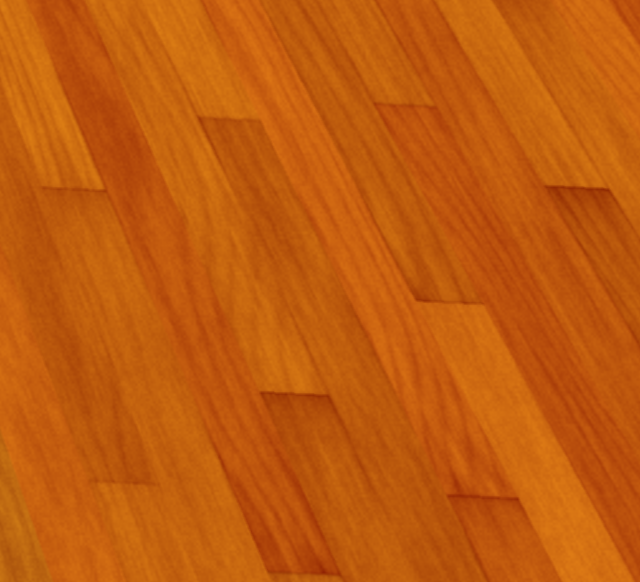
This texture is drawn by a WebGL 2 fragment shader. Its source:

```glsl
#version 300 es
precision highp float;

uniform vec2 u_resolution;
out vec4 fragColor;

// Layout, in canvas heights
const float PLANK_WIDTH = 0.1;
const float PLANK_LENGTH = 1.0;
const float PLANK_SHIFT = 0.045;
const float LEAN = 0.41;
const float FAN = 0.25;
const float JOINT_TILT = 0.05;
const float BLUR = 0.0017;

// Tone, from 0 (dark) to 1 (light)
const float BASE_TONE = 0.77;
const float PLANK_CONTRAST = 0.42;
const float CLOUD_CONTRAST = 0.34;
const float STREAK_CONTRAST = 0.26;
const float FIBRE_CONTRAST = 0.16;
const float RING_CONTRAST = 0.24;
const float SPECKLE = 0.20;
const vec3 DARK_WOOD = vec3(0.595, 0.195, 0.015);
const vec3 LIGHT_WOOD = vec3(0.83, 0.455, 0.072);
const vec3 YELLOW_SHIFT = vec3(-0.015, 0.03, 0.012);
const vec3 RED_SHIFT = vec3(0.01, -0.022, 0.004);

float hash(vec2 p) {
  vec3 q = fract(p.xyx * vec3(0.1031, 0.1030, 0.0973));
  q += dot(q, q.yzx + 33.33);
  return fract((q.x + q.y) * q.z);
}

float noise(vec2 p) {
  vec2 cell = floor(p);
  vec2 f = fract(p);
  f = f * f * (3.0 - 2.0 * f);
  float low = mix(hash(cell), hash(cell + vec2(1, 0)), f.x);
  float high = mix(hash(cell + vec2(0, 1)), hash(cell + vec2(1, 1)), f.x);
  return mix(low, high, f.y);
}

vec3 floorColor(vec2 p) {
  // Fanned plank columns cut by staggered end joints
  float depth = 1.0 - p.y;
  float across = ((p.x - LEAN * depth) / (1.0 + FAN * depth) - PLANK_SHIFT) / PLANK_WIDTH;
  float column = floor(across);
  float u = across - column;
  float stagger = fract(column * 0.618 + 0.914) + 0.15 * hash(vec2(column, 7.0));
  float along = (depth - JOINT_TILT * p.x) / PLANK_LENGTH - stagger;
  float row = floor(along);
  float fromStart = (along - row) * PLANK_LENGTH;
  float toEnd = PLANK_LENGTH - fromStart;

  // Random character of each plank
  vec2 id = vec2(column, row) + 40.0;
  float shade = hash(id);
  float figure = hash(id + 11.3);
  float hue = hash(id + 23.7);
  float endStain = hash(id + 37.1);
  vec2 offset = 60.0 * vec2(hash(id + 5.9), hash(id + 71.3));

  // Clouds, streaks and short pores follow the plank
  vec2 wood = vec2(across, depth) + offset;
  float cloud = noise(wood * vec2(1.6, 5.0)) * 0.6 + noise(wood * vec2(4.0, 9.0)) * 0.4;
  float streak = noise(wood * vec2(11.0, 6.0)) * 0.6 + noise(wood * vec2(20.0, 12.0)) * 0.4;
  float fibre = noise(wood * vec2(23.0, 40.0));

  // Arched growth rings from a warped cross coordinate
  float phase = u * 3.0 + 4.0 * noise(wood * vec2(0.8, 2.4)) + 0.3 * streak;
  float ring = pow(0.5 + 0.5 * cos(6.2832 * phase), 3.0);

  float tone = BASE_TONE + PLANK_CONTRAST * (shade - 0.5);
  tone += 0.1 * (0.5 - p.x);
  tone += CLOUD_CONTRAST * (cloud - 0.5);
  tone += STREAK_CONTRAST * (streak - 0.5) * (0.6 + 0.8 * hue);
  tone += FIBRE_CONTRAST * (fibre - 0.5);
  tone -= RING_CONTRAST * figure * (ring - 0.1);

  // Stains around the end joints
  float wedge = mix(0.075, 0.025, u) * (0.6 + 0.8 * cloud);
  tone -= 0.5 * endStain * exp(-fromStart / wedge);
  float flame = noise(vec2(u * 7.0, toEnd * 14.0 + u * 3.0) + offset);
  tone -= 0.5 * smoothstep(0.55, 0.9, figure) * flame * exp(-toEnd / 0.12);

  // Thin joints and broken side seams
  float joint = min(fromStart, toEnd) / 0.003;
  tone -= 0.28 * (0.4 + endStain) * exp(-joint * joint);
  float seam = min(u, 1.0 - u) * PLANK_WIDTH / 0.0035;
  float seamDepth = smoothstep(0.35, 0.9, noise(vec2(floor(across + 0.5) * 3.7, depth * 5.0)));
  tone -= 0.38 * seamDepth * exp(-seam * seam);

  vec3 color = mix(DARK_WOOD, LIGHT_WOOD, clamp(tone, -0.1, 1.08));
  color += YELLOW_SHIFT * smoothstep(0.7, 0.95, hue);
  return color + RED_SHIFT * smoothstep(0.35, 0.05, hue);
}

void main() {
  vec2 p = gl_FragCoord.xy / u_resolution.y;

  // Soft focus
  vec3 color = vec3(0.0);
  for (int y = -1; y <= 1; y++) {
    for (int x = -1; x <= 1; x++) {
      color += floorColor(p + BLUR * vec2(x, y)) / 9.0;
    }
  }

  // Fine mottled speckle
  float speckle = noise(p * 230.0) * 0.6 + noise(p * 120.0 + 31.0) * 0.4 - 0.5;
  color += SPECKLE * speckle * (LIGHT_WOOD - DARK_WOOD);
  fragColor = vec4(clamp(color, 0.0, 1.0), 1.0);
}
```
